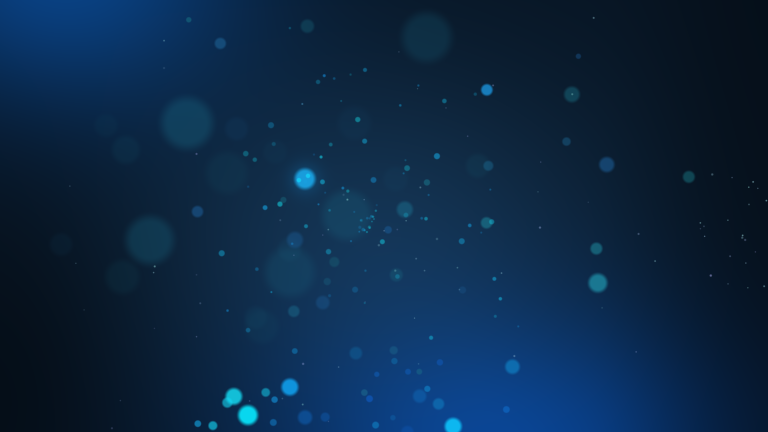
This background is drawn by a Shadertoy shader. Its source:

```glsl
// Deep blue backdrop with drifting bokeh: soft light pools over a dark base,
// then layers of hashed discs, from wide faint veils down to tiny specks.
// Lengths are in canvas heights, with the origin at the lower left.

vec4 hash4(float n) {
    vec4 q = fract(n * vec4(0.1031, 0.1137, 0.0973, 0.1099));
    q += dot(q, q.wzxy + 33.33);
    return fract((q.xxyz + q.yzzw) * q.zywx);
}

float pool(vec2 p, vec2 center, vec2 size) {
    vec2 q = (p - center) / size;
    return exp(-dot(q, q));
}

// Blends one soft-edged disc over the colour.
void disc(inout vec3 col, vec2 p, vec2 center, float radius, vec3 tint, float alpha) {
    float soft = max(0.28 * radius, 0.9 / iResolution.y);
    float mask = 1.0 - smoothstep(radius - soft, radius + soft, length(p - center));
    col = mix(col, tint, mask * alpha);
}

// Scatters discs around a center, denser toward the middle of the spread.
void scatter(inout vec3 col, vec2 p, int count, float seed, vec2 center, vec2 spread,
             vec2 radii, vec3 tint, float alpha) {
    for (int i = 0; i < count; i++) {
        vec4 place = hash4(seed + float(i) * 1.37);
        vec4 look = hash4(seed + float(i) * 2.11 + 57.0);
        vec2 at = center + spread * (place.xy + place.zw - 1.0);
        float radius = mix(radii.x, radii.y, look.x * look.x);
        vec3 shade = tint * vec3(1.0, 0.75 + 0.4 * look.y, 1.0);
        disc(col, p, at, radius, shade, alpha * mix(0.35, 1.0, look.z));
    }
}

vec3 backdrop(vec2 p) {
    vec3 col = vec3(0.027, 0.078, 0.133);
    col += vec3(0.050, 0.120, 0.180) * pool(p, vec2(0.87, 0.45), vec2(0.56, 0.42));
    col += vec3(0.000, 0.170, 0.420) * pool(p, vec2(1.17, -0.06), vec2(0.56, 0.33));
    col += vec3(0.008, 0.180, 0.390) * pool(p, vec2(0.14, 1.08), vec2(0.43, 0.33));
    // Darker lower left corner and right edge.
    col *= 1.0 - 0.35 * pool(p, vec2(0.0, 0.1), vec2(0.30, 0.45));
    return col * (1.0 - 0.25 * smoothstep(1.35, 1.8, p.x));
}

void mainImage(out vec4 fragColor, in vec2 fragCoord) {
    vec2 p = fragCoord / iResolution.y;
    vec3 col = backdrop(p);
    vec3 teal = vec3(0.10, 0.43, 0.54);
    vec3 azure = vec3(0.06, 0.48, 0.80);
    vec3 cyan = vec3(0.08, 0.80, 0.96);

    // Wide faint veils.
    scatter(col, p, 14, 11.0, vec2(0.60, 0.50), vec2(0.75, 0.50), vec2(0.025, 0.050), teal, 0.13);
    disc(col, p, vec2(0.433, 0.715), 0.058, teal, 0.34);
    disc(col, p, vec2(0.347, 0.444), 0.054, teal, 0.30);
    disc(col, p, vec2(0.988, 0.914), 0.056, teal, 0.22);
    disc(col, p, vec2(0.803, 0.502), 0.056, teal, 0.24);
    disc(col, p, vec2(0.671, 0.370), 0.056, teal, 0.20);

    // Mid-sized discs over the whole canvas, and the lit group along the bottom.
    scatter(col, p, 26, 83.0, vec2(0.95, 0.52), vec2(0.88, 0.56), vec2(0.006, 0.021), teal, 0.72);
    scatter(col, p, 18, 151.0, vec2(0.98, 0.06), vec2(0.40, 0.15), vec2(0.006, 0.018), azure, 0.65);
    scatter(col, p, 9, 211.0, vec2(0.62, 0.04), vec2(0.25, 0.08), vec2(0.006, 0.019), cyan, 0.85);

    // Small dots around the middle, with a tight knot in their midst.
    scatter(col, p, 65, 307.0, vec2(0.84, 0.56), vec2(0.42, 0.40), vec2(0.002, 0.007), cyan, 0.55);
    scatter(col, p, 18, 401.0, vec2(0.85, 0.495), vec2(0.035, 0.045), vec2(0.0015, 0.004), cyan, 0.45);

    // Fine dust everywhere, and pale sparks at the right edge.
    vec3 pale = vec3(0.60, 0.78, 0.86);
    scatter(col, p, 60, 503.0, vec2(0.89, 0.48), vec2(0.95, 0.58), vec2(0.001, 0.0025), pale, 0.50);
    scatter(col, p, 34, 607.0, vec2(1.74, 0.47), vec2(0.15, 0.20), vec2(0.001, 0.0025), pale, 0.65);

    // Leading lights: the bright orb with its sparks, then the strongest discs.
    vec2 orb = vec2(0.706, 0.586);
    col += vec3(0.0, 0.10, 0.15) * pool(p, orb, vec2(0.035));
    disc(col, p, orb, 0.023, vec3(0.10, 0.63, 0.88), 0.95);
    disc(col, p, orb + vec2(-0.014, -0.003), 0.005, cyan, 0.9);
    disc(col, p, orb + vec2(0.007, 0.007), 0.005, cyan, 0.9);
    disc(col, p, vec2(0.574, 0.039), 0.022, vec3(0.03, 0.88, 0.97), 0.95);
    disc(col, p, vec2(1.049, 0.013), 0.019, vec3(0.05, 0.74, 0.96), 0.95);
    disc(col, p, vec2(0.671, 0.104), 0.019, vec3(0.06, 0.62, 0.92), 0.90);
    disc(col, p, vec2(1.384, 0.345), 0.021, vec3(0.11, 0.52, 0.62), 0.85);
    disc(col, p, vec2(1.127, 0.792), 0.013, vec3(0.10, 0.55, 0.82), 0.85);

    fragColor = vec4(col, 1.0);
}
```
